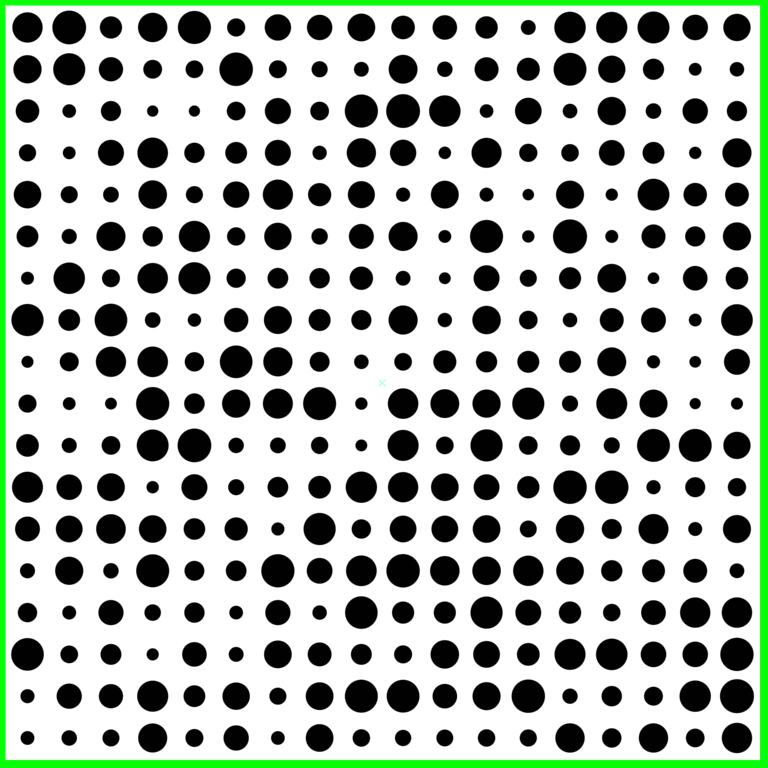
A Shadertoy shader for this pattern:

```glsl
const float DOTS = 18.0;                        // dots across and down
const vec2 FIRST_DOT = vec2(0.0358, 0.0391);    // centre of the lower left dot
const vec2 PITCH = vec2(0.05434, 0.05442);
const float MIN_RADIUS = 0.0072;
const float MAX_RADIUS = 0.0222;
const float SOFTNESS = 0.0023;                  // width of the grey dot rim
const vec2 FRAME_LOW = vec2(0.0072, 0.0104);    // left and bottom edges
const vec2 FRAME_HIGH = vec2(0.9896, 0.9928);   // right and top edges
const vec2 CROSS_CENTER = vec2(0.4978, 0.5013);
const float CROSS_REACH = 0.0042;
const float CROSS_HALF_WIDTH = 0.0005;

const vec3 PAPER = vec3(0.995, 1.0, 0.995);
const vec3 INK = vec3(0.005);
const vec3 FRAME_GREEN = vec3(0.03, 1.0, 0.03);
const vec3 CROSS_CYAN = vec3(0.3, 1.0, 0.92);

// Layered sines folded into a 0..1 value per cell
float cellRandom(vec2 cell) {
    float layers = 37.0 * sin(dot(cell, vec2(12.99, 78.23)) + 0.7)
                 + 23.0 * sin(dot(cell, vec2(39.35, 11.14)) + 2.1)
                 + 17.0 * sin(dot(cell, vec2(73.16, 52.24)) + 4.3);
    return fract(layers);
}

// Signed distance to the nearest dot of the grid
float dotGrid(vec2 p) {
    vec2 cell = clamp(round((p - FIRST_DOT) / PITCH), 0.0, DOTS - 1.0);
    float radius = mix(MIN_RADIUS, MAX_RADIUS, cellRandom(cell));
    return length(p - FIRST_DOT - cell * PITCH) - radius;
}

// Signed distance to an axis-aligned rectangle
float rectangle(vec2 p, vec2 low, vec2 high) {
    vec2 d = abs(p - 0.5 * (low + high)) - 0.5 * (high - low);
    return length(max(d, 0.0)) + min(max(d.x, d.y), 0.0);
}

// Signed distance to a diagonal cross with square extent
float diagonalCross(vec2 p) {
    vec2 q = abs(p);
    float arm = abs(q.x - q.y) * 0.7071 - CROSS_HALF_WIDTH;
    return max(arm, max(q.x, q.y) - CROSS_REACH);
}

float coverage(float distance, float width) {
    return 1.0 - smoothstep(-0.5 * width, 0.5 * width, distance);
}

void mainImage(out vec4 fragColor, in vec2 fragCoord) {
    vec2 uv = fragCoord / iResolution.xy;
    float pixel = 1.0 / min(iResolution.x, iResolution.y);

    // Dots of random size
    vec3 color = mix(PAPER, INK, coverage(dotGrid(uv), max(SOFTNESS, 1.5 * pixel)));

    // Small faint cross at the middle
    float cross = coverage(diagonalCross(uv - CROSS_CENTER), 1.5 * pixel);
    color = mix(color, CROSS_CYAN, 0.7 * cross);

    // Frame
    float inside = coverage(rectangle(uv, FRAME_LOW, FRAME_HIGH), 1.5 * pixel);
    color = mix(FRAME_GREEN, color, inside);

    fragColor = vec4(color, 1.0);
}
```
